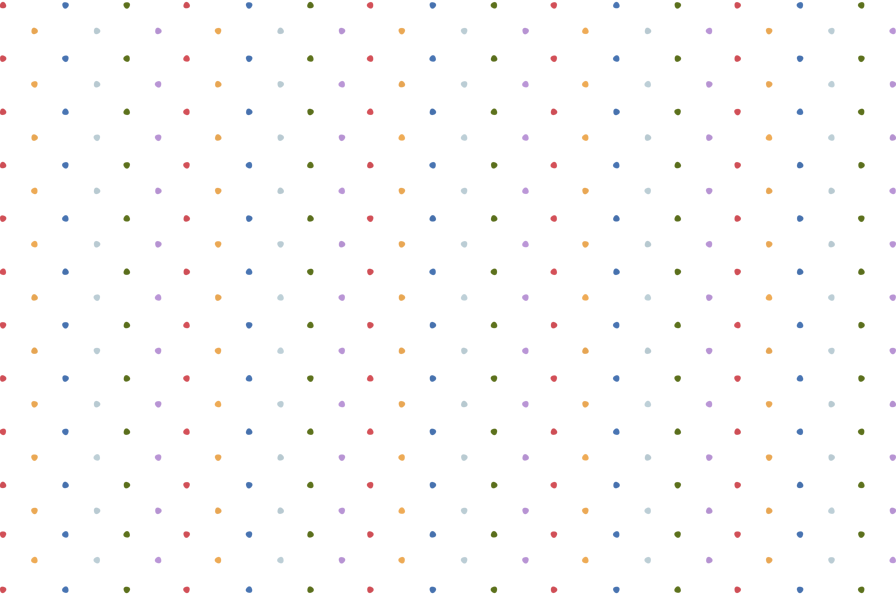
A Shadertoy shader for this pattern:

```glsl
// Small coloured dots on white, in columns that cycle through six colours.
// Every other column sits about half a row lower; each pixel finds its nearest
// dot by rounding and shades it with a slightly uneven circular distance.

// Lengths are fractions of the canvas width, measured from the top left.
const vec2  FIRST_DOT    = vec2(0.0033, 0.0059);
const vec2  PITCH        = vec2(0.03416, 0.0595);
const float DOT_RADIUS   = 0.00355;
const float STAGGER      = 0.482;  // drop of odd columns, in rows
const float WOBBLE       = 0.06;   // unevenness of the outline
const float TINT_CHANGE  = 0.04;   // brightness change between dots
const float SQUEEZED_ROW = 10.0;   // row near the bottom that sits too high
const float SQUEEZE      = 0.074;  // its lift, in rows
const float EDGE_PIXELS  = 0.75;
const vec3  PAPER        = vec3(1.0);
const float TAU          = 6.28319;

const vec3 DOT_COLORS[6] = vec3[6](
    vec3(0.82, 0.31, 0.34),   // red
    vec3(0.92, 0.66, 0.33),   // orange
    vec3(0.28, 0.45, 0.69),   // blue
    vec3(0.73, 0.80, 0.83),   // pale blue
    vec3(0.36, 0.44, 0.11),   // green
    vec3(0.72, 0.58, 0.83));  // lilac

// Sideways drift of each column in the cycle, in columns.
const float COLUMN_DRIFT[6] = float[6](0.0, 0.03, 0.042, 0.07, 0.045, 0.073);

float hash(vec2 p) {
    return fract(sin(dot(p, vec2(127.1, 311.7))) * 43758.5);
}

// Upward shift of the last rows: full at the squeezed row, half below it.
float rowLift(float row) {
    float below = row - SQUEEZED_ROW;
    return below < -0.5 ? 0.0 : SQUEEZE / (1.0 + max(below, 0.0));
}

// Signed distance to a circle with a gently three-lobed outline.
float unevenDot(vec2 p, float phase) {
    float angle = atan(p.y, p.x + 1e-7);
    return length(p) - DOT_RADIUS * (1.0 + WOBBLE * sin(3.0 * angle + phase));
}

void mainImage(out vec4 fragColor, in vec2 fragCoord) {
    vec2 pos = vec2(fragCoord.x, iResolution.y - fragCoord.y) / iResolution.x;
    vec2 grid = (pos - FIRST_DOT) / PITCH;

    // Nearest column and its place in the colour cycle
    float column = round(grid.x);
    int kind = int(mod(column, 6.0));
    float drop = STAGGER * mod(column, 2.0);

    // Nearest dot in that column
    float row = round(grid.y - drop);
    vec2 center = vec2(column + COLUMN_DRIFT[kind], row + drop - rowLift(row));
    float variation = hash(vec2(column, row));
    float dist = unevenDot((grid - center) * PITCH, TAU * variation);

    // Soft-edged ink on paper
    float edge = EDGE_PIXELS / iResolution.x;
    float ink = 1.0 - smoothstep(-edge, edge, dist);
    vec3 dotColor = DOT_COLORS[kind] * (1.0 + TINT_CHANGE * (variation - 0.5));
    fragColor = vec4(mix(PAPER, dotColor, ink), 1.0);
}
```
